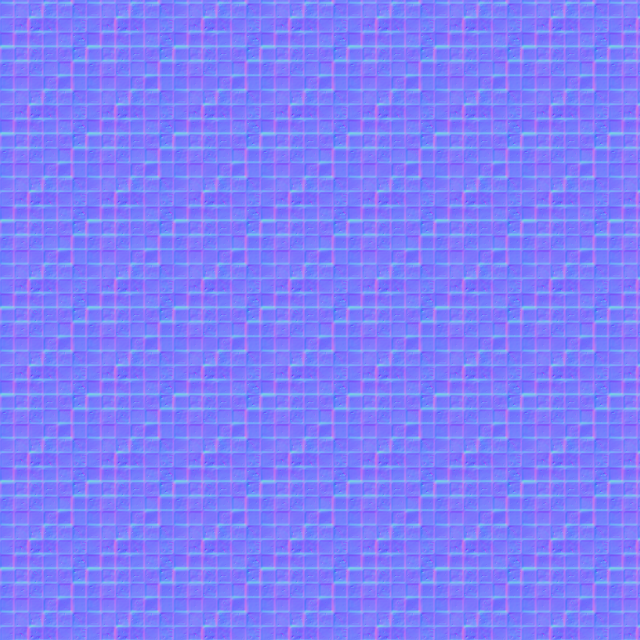
Write a WebGL 1 fragment shader that draws this texture map.

```glsl
precision highp float;
// Normal map of small square mosaic tiles with recessed grout.
// A height field (tilted, stepped tiles, thin grout, rough relief) repeats
// every six tiles; its slopes are encoded as red, green (downward) and blue.

#define TILES 44.15             // tiles across the canvas
#define PERIOD 6.0              // tiles in one repeat
#define ROW_OFFSET 0.25         // shift of the first row, in tiles
#define STAIR_HEIGHT 0.060      // drop along the diagonal staircase
#define TILE_JITTER 0.060       // random height of each tile
#define TILT vec2(0.040, 0.040) // mean rise across each tile
#define TILT_JITTER 0.09        // random part of the tilt
#define STEP_WIDTH 0.18         // half width of the blend between tiles
#define GROUT_WIDTH 0.14        // from the grout centre to the tile face
#define GROUT_DEPTH 0.018
#define SWELL 0.10              // broad waves over several tiles
#define ROUGHNESS 0.022

uniform vec2 u_resolution;

vec2 hash2(vec2 cell) {
  vec3 q = fract(vec3(cell.xyx) * vec3(0.1031, 0.1030, 0.0973));
  q += dot(q, q.yzx + 33.33);
  return fract((q.xx + q.yz) * q.zy);
}

float cornerSlope(vec2 cell, vec2 toPoint, float period) {
  float angle = 6.2832 * hash2(mod(cell, period) + 17.0).x;
  return dot(vec2(cos(angle), sin(angle)), toPoint);
}

// Gradient noise that wraps after a whole number of cells
float gradientNoise(vec2 p, float period) {
  vec2 cell = floor(p);
  vec2 f = p - cell;
  vec2 w = f * f * f * (f * (f * 6.0 - 15.0) + 10.0);
  vec2 e = vec2(1.0, 0.0);
  float low = mix(cornerSlope(cell, f, period),
                  cornerSlope(cell + e.xy, f - e.xy, period), w.x);
  float high = mix(cornerSlope(cell + e.yx, f - e.yx, period),
                   cornerSlope(cell + e.xx, f - e.xx, period), w.x);
  return mix(low, high, w.y);
}

// Tilted plane of one tile: diagonal sawtooth plus random level and tilt
float tilePlane(vec2 cell, vec2 p) {
  vec2 wrapped = mod(cell, PERIOD);
  float stair = mod(cell.x + cell.y - 3.0, PERIOD) / (PERIOD - 1.0);
  float level = STAIR_HEIGHT * stair + TILE_JITTER * (hash2(wrapped + 5.0).x - 0.5);
  vec2 tilt = TILT * mix(2.0, 0.4, stair) + TILT_JITTER * (hash2(wrapped + 23.0) - 0.5);
  return level + dot(tilt, p - cell - 0.5);
}

// Neighbouring planes joined by smooth slopes under the grout
float steppedLevel(vec2 p) {
  vec2 cell = floor(p - 0.5);
  vec2 w = smoothstep(0.5 - STEP_WIDTH, 0.5 + STEP_WIDTH, p - 0.5 - cell);
  vec2 e = vec2(1.0, 0.0);
  float upper = mix(tilePlane(cell, p), tilePlane(cell + e.xy, p), w.x);
  float lower = mix(tilePlane(cell + e.yx, p), tilePlane(cell + e.xx, p), w.x);
  return mix(upper, lower, w.y);
}

float surfaceHeight(vec2 p) {
  vec2 cell = floor(p);
  vec2 local = p - cell - 0.5;

  // Pillowed tile face with round corners above the grout
  vec2 corner = abs(local) - 0.34;
  float edge = 0.16 - length(max(corner, 0.0)) - min(max(corner.x, corner.y), 0.0);
  float face = smoothstep(0.0, GROUT_WIDTH, edge);
  float height = steppedLevel(p) + GROUT_DEPTH * face;
  height -= dot(vec2(0.03, 0.06), local * local);

  // Broad waves, three to a repeat
  height += SWELL * gradientNoise(p * 0.5 + 0.2, PERIOD * 0.5);

  // Rough relief and scattered chips, stronger on some tiles
  float trait = hash2(mod(cell, PERIOD) + 41.0).x;
  float rough = mix(0.3, 1.0, smoothstep(0.3, 0.7, trait));
  float broad = gradientNoise(p * 2.0 + 0.15, PERIOD * 2.0);
  float fine = gradientNoise(p * 5.0 + 0.37, PERIOD * 5.0);
  float chips = smoothstep(0.3, 0.55, gradientNoise(p * 4.0 + 0.61, PERIOD * 4.0));
  float relief = ROUGHNESS * (1.4 * broad + 0.5 * fine + chips);
  return height + relief * rough * face;
}

void main() {
  vec2 uv = gl_FragCoord.xy / u_resolution;
  vec2 p = vec2(uv.x, 1.0 - uv.y) * TILES - vec2(0.0, ROW_OFFSET);

  // Slopes over about one pixel, which also smooths the edges
  vec2 reach = max(vec2(0.04), 0.5 * TILES / u_resolution);
  vec2 dx = vec2(reach.x, 0.0);
  vec2 dy = vec2(0.0, reach.y);
  vec2 slope = vec2(surfaceHeight(p + dx) - surfaceHeight(p - dx),
                    surfaceHeight(p + dy) - surfaceHeight(p - dy)) / (2.0 * reach);

  vec3 normal = normalize(vec3(-slope, 1.0));
  vec3 color = normal * 0.5 + 0.5;
  color.b = min(color.b, 0.99);
  gl_FragColor = vec4(color, 1.0);
}
```
